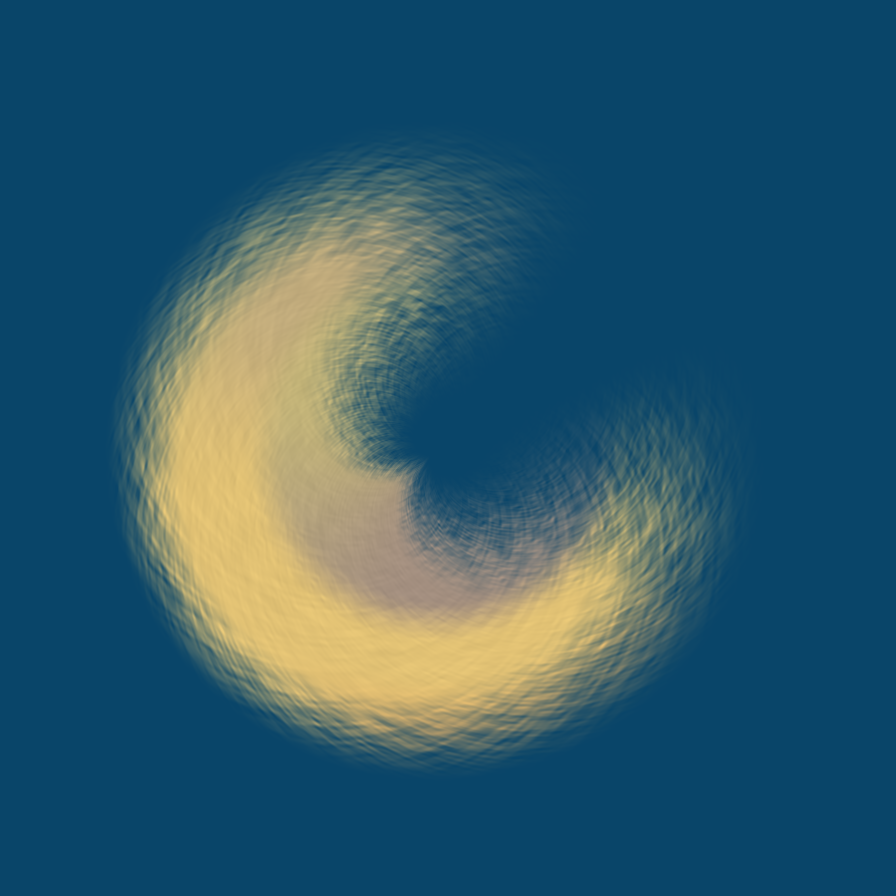
Reproduce this background procedurally as a Shadertoy shader.

```glsl
// A feathered crescent of golden strands curling round a dark eye on deep blue.
// Polar coverage (sweep, inner and outer falloff) is broken up by sheared
// noise stretched along the arc, then tinted by angle and radius.

#define CENTER vec2(0.488, 0.499)
#define OUTER_RADIUS 0.373
#define RING_RADIUS 0.196
#define STRAND_FREQ 230.0
#define STRAND_CONTRAST 0.95
#define SEAM_ANGLE 0.61

const float TAU = 6.2831853;
const vec3 BLUE = vec3(0.035, 0.270, 0.410);
const vec3 GOLD = vec3(0.885, 0.760, 0.455);
const vec3 ORANGE = vec3(0.880, 0.680, 0.400);
const vec3 TAN = vec3(0.755, 0.670, 0.485);
const vec3 OLIVE = vec3(0.765, 0.705, 0.470);
const vec3 MAUVE = vec3(0.640, 0.560, 0.500);

float hash(vec2 p) {
    return fract(sin(dot(p, vec2(127.1, 311.7))) * 43758.5453);
}

float noise(vec2 p) {
    vec2 i = floor(p), f = fract(p);
    f = f * f * (3.0 - 2.0 * f);
    return mix(mix(hash(i), hash(i + vec2(1, 0)), f.x),
               mix(hash(i + vec2(0, 1)), hash(i + vec2(1, 1)), f.x), f.y);
}

// Crossing layers of thin arcs, each sheared by its own tilt.
float strands(float angle, float radius) {
    float sum = 0.0;
    for (int i = 0; i < 4; i++) {
        float k = float(i);
        float tilt = (k - 1.2) * 24.0;
        float across = radius * STRAND_FREQ * (1.0 + 0.2 * k) + angle * tilt;
        sum += noise(vec2(angle * (7.0 + 2.0 * k) + 31.0 * k, across + 57.0 * k));
    }
    return sum / 4.0;
}

// Fraction of the background hidden by strands, before the fine detail.
float coverage(float angle, float radius) {
    float sweep = smoothstep(-0.45, 0.87, angle)
                * (1.0 - smoothstep(4.1, 5.4, angle));

    // The eye is tight at the lower left and opens toward the gap.
    float opening = 0.5 - 0.5 * cos(angle - 2.53);
    float lip = exp(-6.0 * (angle - 2.4) * (angle - 2.4));
    float eye = 0.056 + 0.098 * opening - 0.024 * lip;
    float inner = smoothstep(0.3 * eye, 2.1 * eye, radius);

    // The rim is crisp on the dense side and wispy near both tails.
    float rimStart = mix(0.290, 0.170, opening);
    float outer = 1.0 - smoothstep(rimStart, OUTER_RADIUS, radius);
    return sweep * inner * outer;
}

vec3 inkColor(float angle, float radius, float grain) {
    float r = radius + 0.012 * (grain - 0.5);
    vec3 core = mix(MAUVE, OLIVE, smoothstep(1.7, 3.6, angle));
    vec3 upper = mix(TAN, OLIVE, smoothstep(0.24, 0.32, r));
    vec3 ring = mix(GOLD, upper, smoothstep(2.9, 3.9, angle));
    float lower = smoothstep(0.1, 0.8, angle) * (1.0 - smoothstep(1.5, 2.3, angle));
    ring = mix(ring, ORANGE, lower * smoothstep(0.25, 0.33, r));
    vec3 ink = mix(core, ring, smoothstep(RING_RADIUS - 0.03, RING_RADIUS + 0.025, r));
    return ink * (1.0 + 0.12 * (grain - 0.5));
}

void mainImage(out vec4 fragColor, in vec2 fragCoord) {
    vec2 uv = (fragCoord - 0.5 * iResolution.xy) / min(iResolution.x, iResolution.y) + 0.5;
    vec2 p = uv - CENTER;
    float radius = length(p);

    // Clockwise angle from the right, with its seam hidden in the empty gap.
    float angle = mod(atan(-p.y, p.x) + SEAM_ANGLE, TAU) - SEAM_ANGLE;

    // Arc strands give way to a radial fan beside the eye.
    float grain = strands(angle, radius);
    float fan = noise(vec2(angle * 14.0 + radius * 40.0, radius * 25.0));
    grain = mix(grain, fan, 0.6 * exp(-radius * radius * 220.0));

    // Detail is strongest where the cover is partial.
    float cover = coverage(angle, radius);
    float detail = 4.0 * cover * (1.0 - cover) * STRAND_CONTRAST * (grain - 0.5);
    float alpha = clamp(cover + detail, 0.0, 1.0);

    fragColor = vec4(mix(BLUE, inkColor(angle, radius, grain), alpha), 1.0);
}
```
